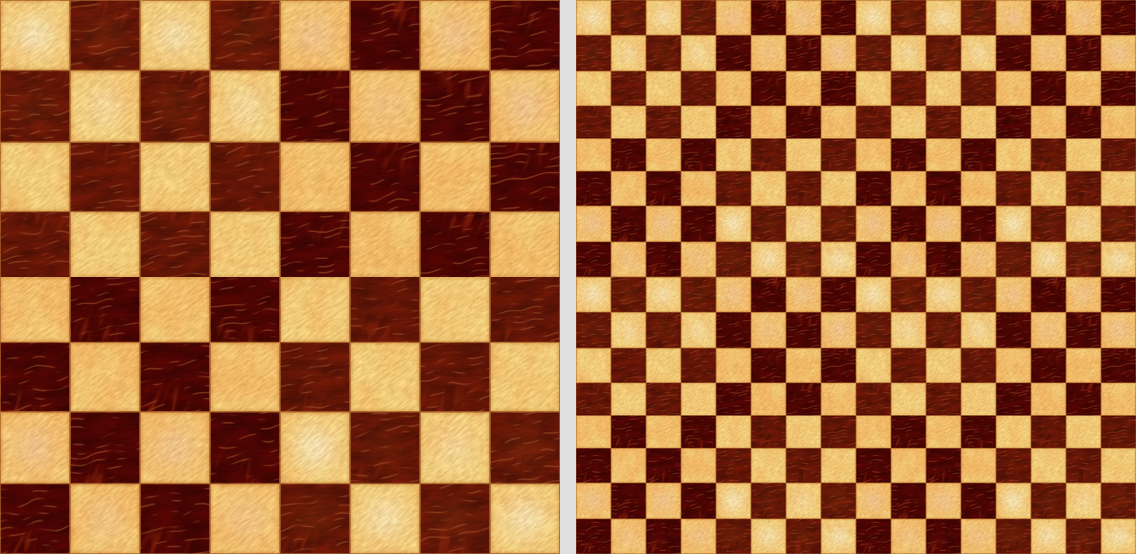
Left, the tile; right, the same tile 2 across and 2 down.
A WebGL 2 fragment shader for this pattern:

```glsl
#version 300 es
precision highp float;

uniform vec2 u_resolution;
out vec4 fragColor;

const float SQUARES = 8.0;
const float JOINT_HALF_WIDTH = 0.011;   // in squares
const float GRAIN_ANGLE = 0.62;
const float GRAIN_STRENGTH = 0.13;
const float SCRATCH_LANES = 9.0;
const float SCRATCH_SLOPE = 0.17;
const float SCRATCH_WIDTH = 0.007;
const float GLOW_TIGHTNESS = 11.0;
const vec3 MAROON = vec3(0.285, 0.018, 0.010);
const vec3 BROWN = vec3(0.375, 0.080, 0.022);
const vec3 FLAME = vec3(0.52, 0.13, 0.04);
const vec3 SCRATCH = vec3(0.62, 0.30, 0.15);
const vec3 ORANGE = vec3(0.94, 0.72, 0.40);
const vec3 YELLOW = vec3(0.94, 0.80, 0.48);
const vec3 PINK = vec3(0.93, 0.76, 0.55);
const vec3 PALE = vec3(0.95, 0.87, 0.68);
const vec3 JOINT = vec3(0.66, 0.38, 0.16);
const float TAU = 6.28319;

float hash(vec2 p) {
    vec3 q = fract(p.xyx * 0.1031);
    q += dot(q, q.yzx + 33.33);
    return fract((q.x + q.y) * q.z);
}

float cornerSlope(vec2 corner, vec2 offset) {
    float angle = TAU * hash(corner);
    return dot(vec2(cos(angle), sin(angle)), offset);
}

float gradientNoise(vec2 p) {
    vec2 i = floor(p), f = p - i;
    vec2 s = f * f * f * (f * (f * 6.0 - 15.0) + 10.0);
    vec2 e = vec2(1.0, 0.0);
    float low = mix(cornerSlope(i, f), cornerSlope(i + e, f - e), s.x);
    float high = mix(cornerSlope(i + e.yx, f - e.yx), cornerSlope(i + e.xx, f - e.xx), s.x);
    return mix(low, high, s.y);
}

vec2 rotate(vec2 p, float angle) {
    float c = cos(angle), s = sin(angle);
    return vec2(c * p.x + s * p.y, c * p.y - s * p.x);
}

vec3 lightWood(vec2 t, vec2 seed, float warm, float glow, float edge) {
    float patches = gradientNoise(t * vec2(2.6, 2.0) + seed);
    float tone = mix(0.22, 0.82, warm) + 0.9 * patches - 0.3 * warm * smoothstep(0.5, 1.0, t.y);
    vec3 color = mix(YELLOW, ORANGE, clamp(tone, 0.0, 1.0));
    color = mix(color, mix(PALE, PINK, warm), glow);

    // Short bent fibres
    float bend = 0.06 * gradientNoise(t * 5.0 + seed + 7.0);
    vec2 along = rotate(t + bend, GRAIN_ANGLE);
    float fibre = gradientNoise(along * vec2(7.0, 27.0) + seed);
    fibre += 0.5 * gradientNoise(along * vec2(16.0, 40.0) + seed + 31.0);
    color *= 1.0 + GRAIN_STRENGTH * fibre * vec3(0.6, 1.0, 1.5);
    return color * mix(vec3(0.93, 0.87, 0.78), vec3(1.0), smoothstep(0.0, 0.07, edge));
}

vec3 darkWood(vec2 t, vec2 seed, float warm, float glow, float pixel) {
    vec2 along = rotate(t, SCRATCH_SLOPE);
    float mottle = gradientNoise(along * vec2(2.5, 6.0) + seed);
    mottle += 0.6 * gradientNoise(along * vec2(6.0, 30.0) + seed + 13.0);
    vec3 color = mix(BROWN, MAROON, warm) * (1.0 + 0.32 * mottle);
    color += vec3(0.03, 0.04, 0.01) * glow * (1.0 - warm);

    // Reddish figure towards one corner
    float streak = gradientNoise(rotate(t, -0.35) * vec2(11.0, 2.5) + seed + 5.0);
    float corner = 1.0 - smoothstep(0.1, 0.5, distance(t, vec2(0.65, 0.95)));
    color = mix(color, FLAME, corner * smoothstep(0.0, 0.5, streak) * 0.7);

    // Broken pale scratches, one to a lane
    float lane = (t.y - SCRATCH_SLOPE * t.x) * SCRATCH_LANES;
    lane += 0.8 * gradientNoise(t * vec2(3.0, 1.5) + seed + 19.0);
    float row = floor(lane);
    float center = 0.25 + 0.5 * hash(seed + row);
    float offset = abs(fract(lane) - center) / SCRATCH_LANES;
    float gaps = smoothstep(-0.02, 0.25, gradientNoise(vec2(t.x * 3.5, row * 3.7) + seed));
    float scratch = 1.0 - smoothstep(0.0, SCRATCH_WIDTH + pixel, offset);
    return mix(color, SCRATCH, 0.6 * scratch * gaps);
}

void main() {
    vec2 uv = gl_FragCoord.xy / u_resolution;

    // Rows just above and below the middle are slightly shorter
    uv.y -= 0.0065 * sin(TAU * uv.y) - 0.0025 * sin(2.0 * TAU * uv.y);
    vec2 grid = uv * SQUARES;
    vec2 id = mod(floor(grid), SQUARES);
    vec2 t = fract(grid);
    vec2 toEdge = min(t, 1.0 - t);
    float edge = min(toEdge.x, toEdge.y);
    float pixel = SQUARES / min(u_resolution.x, u_resolution.y);

    // Quadrants alternate in tone; the lower half is turned around
    vec2 upper = step(vec2(SQUARES * 0.5), id + 0.5);
    float warm = 1.0 - abs(upper.x - upper.y);
    if (upper.y < 0.5) t = 1.0 - t;

    // Every square has its own grain, so no grain crosses the wrapping seam
    vec2 seed = id * vec2(17.3, 23.7) + 50.0;
    float outerRows = step(SQUARES * 0.25, abs(id.y + 0.5 - SQUARES * 0.5));
    float glow = exp(-GLOW_TIGHTNESS * dot(t - 0.5, t - 0.5));
    glow *= outerRows * (0.55 + 0.45 * hash(seed));

    bool isDark = mod(id.x + id.y, 2.0) < 0.5;
    vec3 color = isDark ? darkWood(t, seed, warm, glow, pixel)
                        : lightWood(t, seed, warm, glow, edge);

    // Joints; the middle row boundary is a bare butt joint
    float butt = 1.0 - step(0.5, abs(grid.y - SQUARES * 0.5));
    vec2 halfWidth = JOINT_HALF_WIDTH * vec2(1.0, 1.0 - butt);
    vec2 joint = 1.0 - smoothstep(halfWidth - 0.5 * pixel, halfWidth + 0.5 * pixel, toEdge);
    float wear = 0.85 + 0.3 * gradientNoise(t * 6.0 + seed + 41.0);
    color = mix(color, JOINT, max(joint.x, joint.y) * wear);
    fragColor = vec4(clamp(color, 0.0, 1.0), 1.0);
}
```
